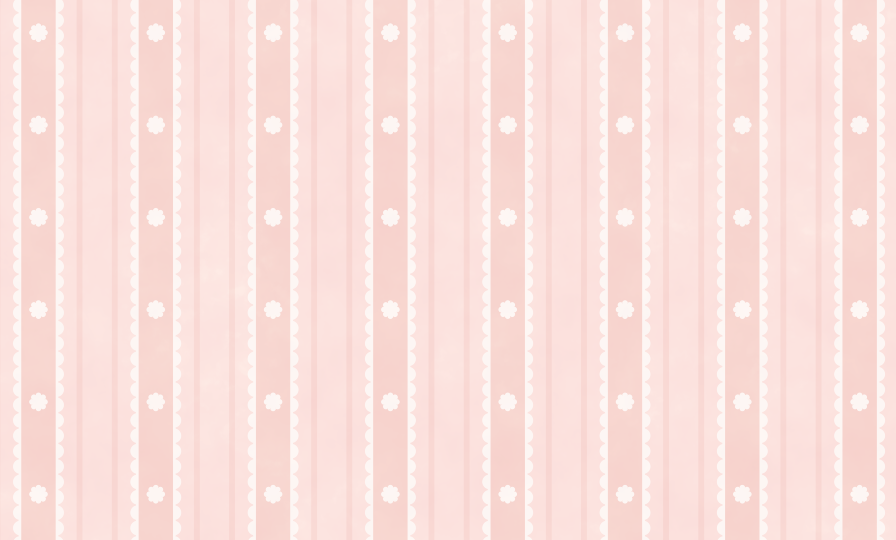
This pattern is drawn by a Shadertoy shader. Its source:

```glsl
// Pink ribbon stripes with scalloped white lace, small daisies and soft watercolour mottling.

vec2 hashGradient(vec2 cell) {
    vec3 h = fract(cell.xyx * vec3(0.1031, 0.1030, 0.0973));
    h += dot(h, h.yzx + 33.33);
    float angle = 6.28318 * fract((h.x + h.y) * h.z);
    return vec2(cos(angle), sin(angle));
}

float gradientNoise(vec2 p) {
    vec2 i = floor(p), f = p - i;
    vec2 u = f * f * f * (f * (f * 6.0 - 15.0) + 10.0);
    vec2 e = vec2(0.0, 1.0);
    float low = mix(dot(hashGradient(i), f), dot(hashGradient(i + e.yx), f - e.yx), u.x);
    float high = mix(dot(hashGradient(i + e.xy), f - e.xy), dot(hashGradient(i + e.yy), f - e.yy), u.x);
    return mix(low, high, u.y);
}

float fbm(vec2 p) {
    float sum = 0.0, amplitude = 0.6;
    for (int octave = 0; octave < 5; octave++) {
        sum += amplitude * gradientNoise(p);
        p = mat2(1.6, 1.2, -1.2, 1.6) * p + 7.3;
        amplitude *= 0.55;
    }
    return sum;
}

// Eight round petals folded into one sector, joined to a central disc
float daisyDistance(vec2 p) {
    float sector = 6.28318 / 8.0;
    float angle = mod(atan(p.y, p.x) + 0.5 * sector, sector) - 0.5 * sector;
    vec2 folded = length(p) * vec2(cos(angle), sin(angle));
    return min(length(folded - vec2(0.055, 0.0)) - 0.024, length(p) - 0.055);
}

float cover(float dist, float pixel) {
    return 1.0 - smoothstep(-0.6 * pixel, 0.6 * pixel, dist);
}

void mainImage(out vec4 fragColor, in vec2 fragCoord) {
    // One unit is the spacing between ribbons
    vec2 p = fragCoord / iResolution.xy * vec2(7.638, 4.575);
    float pixel = 7.638 / iResolution.x;
    float flowerStep = 0.782, scallopStep = flowerStep / 6.0;

    float x = fract(p.x - 0.328 + 0.5) - 0.5;
    float side = abs(x);
    float flowerY = mod(p.y - 0.388 + 0.5 * flowerStep, flowerStep) - 0.5 * flowerStep;
    float scallopY = mod(p.y - 0.362 + 0.5 * scallopStep, scallopStep) - 0.5 * scallopStep;

    // Pink ground, mottled by broad washes and fine blotches
    float wash = fbm(p * 0.75 + 3.1);
    float blotch = fbm(p * 2.6 + 19.7);
    float speckle = smoothstep(0.05, 0.4, fbm(p * 5.5 + 41.0)) * smoothstep(-0.1, 0.35, wash);
    vec3 color = vec3(0.988, 0.887, 0.872);

    // Paired thin stripes and the wide ribbon
    vec3 ribbonPink = vec3(0.970, 0.836, 0.812);
    color = mix(color, vec3(0.975, 0.846, 0.828), cover(abs(side - 0.35) - 0.025, pixel));
    color = mix(color, ribbonPink, cover(side - 0.147, pixel));
    color += vec3(0.006, 0.028, 0.024) * wash + vec3(0.006, 0.020, 0.014) * blotch;
    color += vec3(0.003, 0.016, 0.012) * speckle;

    // Lace edge: a straight strip with a row of rounded scallops outside
    float scallops = length(vec2(side - 0.155, scallopY)) - 0.062;
    float lace = max(min(scallops, side - 0.170), 0.147 - side);
    float daisy = daisyDistance(vec2(x, flowerY));
    vec3 laceWhite = vec3(0.992, 0.965, 0.955) + 0.010 * blotch;
    color = mix(color, laceWhite, cover(min(lace, daisy), pixel));

    fragColor = vec4(clamp(color, 0.0, 1.0), 1.0);
}
```
